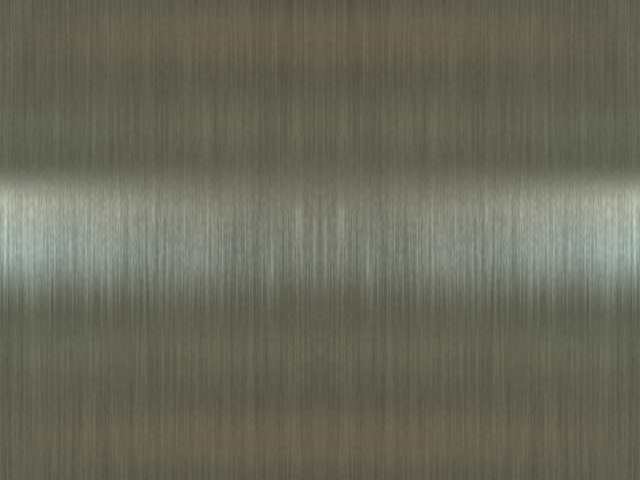
A Shadertoy shader for this texture:

```glsl
// Brushed metal sheet: olive steel crossed by a soft horizontal sheen.
// Smooth vertical profiles give the tones; stretched value noise, mirrored
// about the vertical centre line, gives the brushed streaks and glints.

const vec3 STEEL = vec3(0.379, 0.367, 0.308);
const vec3 BRONZE_GAIN = vec3(0.032, 0.012, 0.000);
const vec3 OLIVE_GAIN = vec3(0.016, 0.017, 0.004);
const vec3 SHEEN_WARM = vec3(0.94, 1.00, 0.98);
const vec3 SHEEN_COOL = vec3(0.76, 1.00, 1.10);
const float MIDDLE = 0.505;         // height of the tonal mirror line
const float BRONZE_OFFSET = 0.415;  // distance of bronze bands from it
const float OLIVE_OFFSET = 0.235;   // distance of olive bands from it
const float SHEEN_CENTRE = 0.122;   // sheen strength at the centre
const float SHEEN_SIDE = 0.315;     // sheen strength at the sides
const float STREAK_BASE = 0.105;
const float STREAK_SHEEN = 0.045;
const float GLINT = 0.13;           // sparse bright hairlines in the sheen
const float RAGGED = 0.022;         // uneven streak ends in the sheen
const float GRAIN = 0.08;

float hash(vec2 p) {
    vec3 q = fract(p.xyx * 0.1031);
    q += dot(q, q.yzx + 33.33);
    return fract((q.x + q.y) * q.z);
}

float valueNoise(vec2 p) {
    vec2 cell = floor(p);
    vec2 f = fract(p);
    f = f * f * (3.0 - 2.0 * f);
    float low = mix(hash(cell), hash(cell + vec2(1.0, 0.0)), f.x);
    float high = mix(hash(cell + vec2(0.0, 1.0)), hash(cell + vec2(1.0)), f.x);
    return mix(low, high, f.y);
}

// Signed vertical streaks, from narrow bands to hairlines.
float brushedStreaks(vec2 p) {
    vec2 frequency = vec2(56.0, 1.5);
    float weight = 0.11;
    float total = 0.0;
    for (int i = 0; i < 4; i++) {
        vec2 seed = vec2(17.0, 43.0) * float(i + 1);
        total += weight * (2.0 * valueNoise(p * frequency + seed) - 1.0);
        frequency *= vec2(1.85, 1.75);
        weight *= 1.75;
    }
    return total;
}

float band(float x, float centre, float width) {
    float d = (x - centre) / width;
    return exp(-d * d);
}

void mainImage(out vec4 fragColor, in vec2 fragCoord) {
    vec2 uv = fragCoord / iResolution.xy;
    float aspect = iResolution.x / iResolution.y;
    float side = abs(2.0 * uv.x - 1.0);
    vec2 metal = vec2(side * 0.5 * aspect, uv.y);

    float streak = brushedStreaks(metal);
    float grain = valueNoise(metal * vec2(350.0, 120.0)) - 0.5;
    float glint = smoothstep(0.68, 1.0, valueNoise(metal * vec2(180.0, 9.0) + 91.0));

    // Dark steel with paired bronze and olive bands
    float offset = abs(uv.y - MIDDLE);
    float inner = 1.0 - side * side;
    vec3 colour = STEEL;
    colour += BRONZE_GAIN * band(offset, BRONZE_OFFSET, 0.050) * (0.25 + 0.75 * inner);
    colour += OLIVE_GAIN * band(offset, OLIVE_OFFSET, 0.040);
    colour += vec3(-0.006, 0.006, 0.008) * band(offset, 0.19, 0.10);
    colour += vec3(-0.003, 0.005, 0.005) * side * side;
    colour -= 0.018 * band(offset, 0.335, 0.045) * inner;
    colour -= 0.020 * band(offset, 0.50, 0.03) * inner;

    // Sheen: crisp upper edge, softer lower fall, brighter at the sides
    float ragged = uv.y + RAGGED * streak * (1.0 - 0.5 * side);
    float upper = smoothstep(mix(0.690, 0.665, side), mix(0.530, 0.575, side), ragged);
    float lower = smoothstep(mix(0.345, 0.335, side), mix(0.480, 0.500, side), ragged);
    float sheen = upper * lower;
    float strength = mix(SHEEN_CENTRE, SHEEN_SIDE, pow(side, 1.7));
    vec3 tint = mix(SHEEN_COOL, SHEEN_WARM, smoothstep(0.45, 0.60, uv.y));
    colour += tint * strength * sheen;

    // Brushed relief, glints and fine grain
    float contrast = STREAK_BASE + STREAK_SHEEN * sheen * (1.0 - 0.4 * side);
    float relief = contrast * streak + GRAIN * grain * (1.0 + 0.5 * sheen);
    relief += GLINT * glint * sheen * (1.0 - 0.5 * side);
    colour *= 1.0 + relief;

    fragColor = vec4(clamp(colour, 0.0, 1.0), 1.0);
}
```
